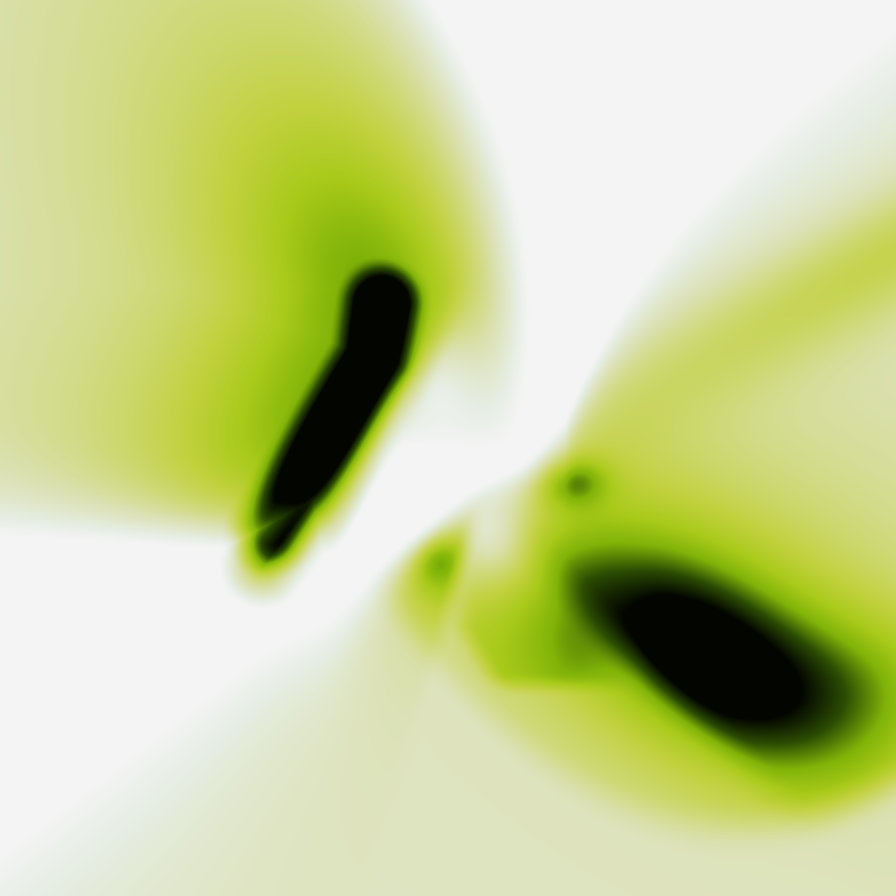
Give the GLSL for this background, as a Shadertoy shader.

```glsl
// Soft folds of lime and black light, parted by a pale diagonal river.
// Each bank is a density field built from distances, glows and creases;
// one colour ramp then turns density into white, lime, green and black.

const vec3 WHITE = vec3(0.957, 0.957, 0.957);
const vec3 MIST  = vec3(0.90, 0.93, 0.89);
const vec3 PALE  = vec3(0.86, 0.88, 0.70);
const vec3 OLIVE = vec3(0.76, 0.82, 0.25);
const vec3 LIME  = vec3(0.66, 0.79, 0.10);
const vec3 GREEN = vec3(0.50, 0.70, 0.03);
const vec3 DEEP  = vec3(0.17, 0.30, 0.01);
const vec3 BLACK = vec3(0.01, 0.02, 0.00);

float ramp(float low, float high, float x) {
    return clamp((x - low) / (high - low), 0.0, 1.0);
}

vec3 palette(float density) {
    vec3 c = mix(WHITE, MIST, ramp(0.0, 0.10, density));
    c = mix(c, PALE,  ramp(0.10, 0.25, density));
    c = mix(c, OLIVE, ramp(0.25, 0.50, density));
    c = mix(c, LIME,  ramp(0.50, 0.62, density));
    c = mix(c, GREEN, ramp(0.62, 0.73, density));
    c = mix(c, DEEP,  ramp(0.73, 0.86, density));
    return mix(c, BLACK, ramp(0.86, 1.0, density));
}

float segmentDistance(vec2 p, vec2 a, vec2 b) {
    vec2 ab = b - a;
    float along = clamp(dot(p - a, ab) / dot(ab, ab), 0.0, 1.0);
    return length(p - a - ab * along);
}

// Gaussian spot with separate radii
float spot(vec2 p, vec2 center, vec2 radii) {
    vec2 q = (p - center) / radii;
    return exp(-dot(q, q));
}

// Long-tailed glow
float glow(float d, float radius) {
    return 1.0 / (1.0 + d * d / (radius * radius));
}

// Density gained on the way in from a border
float fadeIn(float depth, float reach) {
    float d = max(depth, 0.0);
    return 1.0 - exp(-d * d / ((d + 0.008) * reach));
}

float strokeDistance(vec2 p) {
    return min(segmentDistance(p, vec2(0.428, 0.66), vec2(0.42, 0.60)),
               segmentDistance(p, vec2(0.42, 0.60), vec2(0.302, 0.405)));
}

// Upper left bank: a dark stroke with a plume and a pale pocket
float upperBank(vec2 p) {
    float rightDepth = 0.593 - 0.9 * pow(abs(p.y - 0.65), 2.0) - p.x;
    float floorY = 0.40 - 0.06 * p.x + 0.13 * smoothstep(0.36, 0.46, p.x);
    float tipDepth = 0.05 - segmentDistance(p, vec2(0.293, 0.368), vec2(0.37, 0.47));
    float sheet = fadeIn(rightDepth, 0.05) * fadeIn(p.y - floorY, 0.05);
    float fade = max(sheet, fadeIn(tipDepth, 0.04));

    float rise = max(p.y - 0.68, 0.0);
    vec2 plume = p + rise * vec2(0.35, -0.3);
    float body = 0.17 + 0.62 * glow(strokeDistance(plume), 0.18);

    float side = dot(p - vec2(0.465, 0.61), vec2(0.908, -0.418));
    float core = smoothstep(0.057, 0.01, strokeDistance(p));
    core *= 1.0 - smoothstep(0.0, 0.016, side);
    float pocket = spot(p, vec2(0.49, 0.55), vec2(0.06, 0.085));
    pocket *= smoothstep(-0.005, 0.04, side);
    return body * fade * (1.0 - 0.8 * pocket) + 0.5 * core;
}

// Border of the lower right bank, as height over x
float lowerBorder(float x) {
    float bend = 0.16 * (1.0 - exp(-max(x - 0.63, 0.0) / 0.11));
    float dips = 0.022 * exp(-pow((x - 0.37) / 0.05, 2.0))
               + 0.015 * exp(-pow((x - 0.585) / 0.04, 2.0));
    return 0.05 + 0.77 * x + bend - dips;
}

// Lower right bank: a large dark drop, a lime panel and two small knots
float lowerBank(vec2 p) {
    float depth = 0.75 * (lowerBorder(p.x) - p.y);
    float reach = 0.02 + 0.07 * smoothstep(0.0, 0.45, abs(p.x - 0.55));

    // Tilted drop, creased on its lower left and bounded below
    vec2 q = p - vec2(0.785, 0.27);
    vec2 tilted = vec2(dot(q, vec2(0.85, -0.53)), dot(q, vec2(0.53, 0.85)));
    float drop = glow(length(tilted / vec2(0.14, 0.075)), 1.35);
    drop *= mix(0.75, 1.0, smoothstep(-0.05, 0.01, 0.707 * (p.x + p.y - 1.0)));
    float hem = 0.057 + 1.7 * pow(abs(p.x - 0.82), 2.0);
    drop *= mix(0.15, 1.0, smoothstep(-0.02, 0.05, p.y - hem));
    drop += 0.15 * spot(p, vec2(0.97, 0.24), vec2(0.12, 0.08));

    // Panel between the knots and the drop
    float leftEdge = 0.495 + 0.6 * max(0.30 - p.y, 0.0);
    float panel = smoothstep(0.44, 0.24, p.y) * smoothstep(0.22, 0.25, p.y);
    panel *= smoothstep(0.0, 0.04, p.x - leftEdge) * smoothstep(0.72, 0.62, p.x);
    float wedge = spot(p, vec2(0.55, 0.41), vec2(0.045, 0.06));

    float leftKnot = glow(length(p - vec2(0.482, 0.382)), 0.04);
    leftKnot *= 1.0 - smoothstep(0.0, 0.03, p.x - 0.505 - 0.3 * (p.y - 0.385));
    float rightKnot = spot(p, vec2(0.638, 0.463), vec2(0.04, 0.028));

    float streakOffset = (p.y - 0.725 - 0.524 * (p.x - 1.0)) / 0.075;
    float streak = exp(-streakOffset * streakOffset);
    streak *= mix(0.08, 0.3, smoothstep(0.6, 1.0, p.x));

    float density = 0.2 + drop + 0.22 * panel + 0.64 * leftKnot
                  + 0.32 * rightKnot + streak - 0.28 * wedge;
    return density * fadeIn(depth, reach);
}

void mainImage(out vec4 fragColor, in vec2 fragCoord) {
    vec2 p = fragCoord / iResolution.xy;
    fragColor = vec4(palette(max(upperBank(p), lowerBank(p))), 1.0);
}
```
